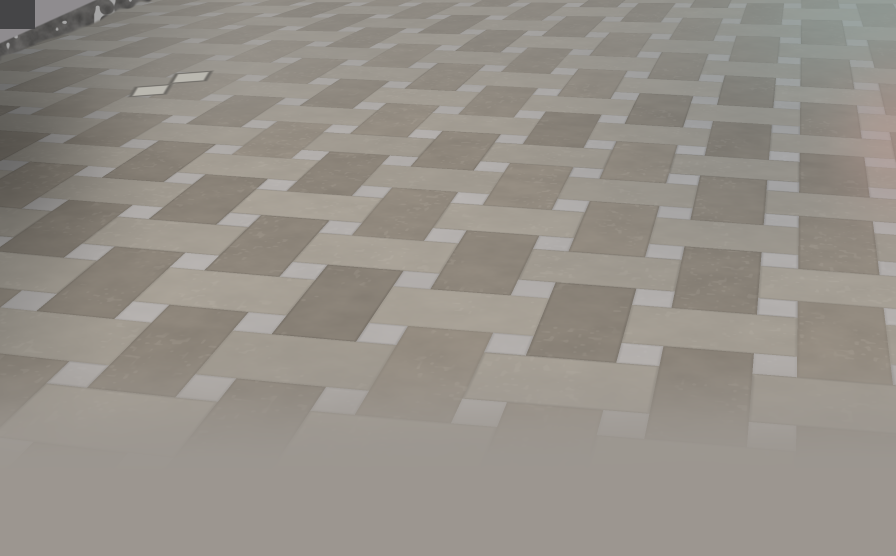
This texture is drawn by a Shadertoy shader. Its source:

```glsl
// Basket-weave stone floor in perspective: brown and cream slabs with small white squares, fading to plain grey below.
const vec3 CREAM = vec3(0.645, 0.619, 0.578);
const vec3 BROWN = vec3(0.562, 0.530, 0.487);
const vec3 WHITE = vec3(0.705, 0.690, 0.680);
const vec3 PLAIN = vec3(0.610, 0.590, 0.566);
const vec3 HAZE = vec3(0.55, 0.55, 0.54);
const vec3 SHADE = vec3(0.70, 0.715, 0.725);   // tint of the dim left side
const vec3 RUBBLE = vec3(0.35, 0.345, 0.34);
const vec3 DOORWAY = vec3(0.27, 0.27, 0.28);
const vec3 WALL = vec3(0.56, 0.55, 0.56);
const vec3 CYAN_GLOW = vec3(0.57, 0.67, 0.66);
const vec3 PINK_GLOW = vec3(0.72, 0.60, 0.57);
const float HALF_WIDTH = 0.34;          // slab half width, in weave cells
const float HALF_LENGTH = 0.66;         // slab half length: the two add up to one cell
const float JOINT = 0.014;              // joint half width
const float JOINT_DARK = 0.09;
const float TILE_VARIATION = 0.09;
const vec2 FADE = vec2(0.60, 0.85);     // depth range of the lower fade
const int SAMPLES = 3;                  // antialiasing grid per side

float hash(vec2 p) {
    vec3 q = fract(p.xyx * vec3(0.1031, 0.1030, 0.0973));
    q += dot(q, q.yzx + 33.33);
    return fract((q.x + q.y) * q.z);
}

float noise(vec2 p) {
    vec2 i = floor(p), f = fract(p);
    f = f * f * (3.0 - 2.0 * f);
    return mix(mix(hash(i), hash(i + vec2(1, 0)), f.x),
               mix(hash(i + vec2(0, 1)), hash(i + vec2(1, 1)), f.x), f.y);
}

float fbm(vec2 p) {
    float sum = 0.0, amp = 0.5;
    for (int i = 0; i < 4; i++) {
        sum += amp * noise(p);
        p = p * 2.1 + 17.3;
        amp *= 0.5;
    }
    return sum;
}

float glow(vec2 s, vec2 centre, vec2 radius) {
    vec2 d = (s - centre) / radius;
    return exp(-dot(d, d));
}

// Maps the canvas (x right, y down, both 0..1) to weave cells, with slight lens curvature
vec2 floorPlane(vec2 s) {
    float columnStep = 0.1201 * (s.y + 0.6234) - 0.0156 * exp(-6.4 * s.y);
    float across = 3.0 + (s.x - 0.8945 + 0.0075 * s.y) / columnStep;
    float side = s.x - 0.52, left = min(side, 0.0);
    float level = s.y - 0.134 * (1.0 - exp(-4.78 * s.y)) * side + 0.09 * left * left * s.y;
    level += 0.0175 * exp(-pow(s.y / 0.146, 2.0));
    float along = 11.24 - 9.36 / (level + 0.4184);
    return vec2(across - HALF_WIDTH, along - HALF_LENGTH);
}

// Colour of the woven slabs at a point of the floor
vec3 weave(vec2 c) {
    vec2 cell = floor(c + 0.5), f = c - cell, a = abs(f);
    bool upright = mod(cell.x + cell.y, 2.0) < 0.5;
    bool corner = min(a.x, a.y) > HALF_WIDTH;
    bool brown = upright ? a.x < HALF_WIDTH : a.y >= HALF_WIDTH;

    vec2 id = cell, halfSize = vec2(HALF_LENGTH - HALF_WIDTH) * 0.5;
    vec3 col = WHITE;
    if (corner) {
        id = floor(c) + 0.5;
    } else {
        if (brown != upright) id += sign(f) * (brown ? vec2(0, 1) : vec2(1, 0));
        halfSize = brown ? vec2(HALF_WIDTH, HALF_LENGTH) : vec2(HALF_LENGTH, HALF_WIDTH);
        col = brown ? BROWN : CREAM;
    }

    // Stone tone, clouding and pale flecks
    float tone = hash(id * 2.0 + 71.0) - 0.5;
    vec2 grain = c + id * 3.7 + 90.0;
    float strength = corner ? 0.4 : (brown ? 1.0 : 0.6);
    col *= 1.0 + strength * (TILE_VARIATION * tone + 0.10 * (fbm(grain * vec2(4.0, 5.0)) - 0.47));
    float flecks = smoothstep(0.70, 0.88, noise(grain * 24.0)) * smoothstep(0.4, 0.65, noise(grain * 3.0));
    col += 0.03 * flecks * strength;

    // Joints, darker beside some slabs
    vec2 gap = halfSize - abs(c - id);
    float joint = 1.0 - smoothstep(0.0, JOINT * 2.0, min(gap.x, gap.y));
    return col * (1.0 - JOINT_DARK * joint * (0.4 + 0.9 * hash(id + 13.0)));
}

vec3 scene(vec2 s) {
    vec3 col = weave(floorPlane(s));

    // Distance haze, shaded sides and coloured reflections
    col = mix(col, HAZE, 0.42 * (1.0 - smoothstep(0.0, 0.30, s.y)));
    col = mix(col, vec3(0.60, 0.59, 0.57), 0.35 * glow(s, vec2(0.22, 0.13), vec2(0.14, 0.12)));
    col *= mix(SHADE, vec3(1.0), smoothstep(-0.04, 0.32, s.x + 0.25 * s.y));
    col *= 1.0 - 0.22 * glow(s, vec2(0.0, 0.27), vec2(0.10, 0.15));
    col *= 1.0 - vec3(0.10, 0.08, 0.06) * glow(s, vec2(0.84, 0.24), vec2(0.20, 0.24));
    col = mix(col, CYAN_GLOW, 0.42 * glow(s, vec2(0.98, 0.02), vec2(0.17, 0.15)));
    col = mix(col, PINK_GLOW, 0.50 * glow(s, vec2(1.0, 0.25), vec2(0.06, 0.13)));

    // Two loose offcuts lying on the floor
    for (int i = 0; i < 2; i++) {
        vec2 d = s - mix(vec2(0.168, 0.163), vec2(0.213, 0.139), float(i));
        d.y += 0.12 * d.x;
        float piece = max(abs(d.x + 0.4 * d.y) / 0.019, abs(d.y) / 0.008);
        col = mix(col, vec3(0.43, 0.42, 0.40), 1.0 - smoothstep(1.0, 1.25, piece));
        col = mix(col, vec3(0.73, 0.72, 0.69), 1.0 - smoothstep(0.8, 1.0, piece));
    }

    // Unfinished corner: rubble, wall foot and doorway
    float border = s.x / 0.165 + s.y / 0.105 + 0.08 * (noise(s * 90.0) - 0.5);
    vec3 rough = RUBBLE * (0.7 + 0.6 * fbm(s * vec2(90.0, 60.0)));
    rough = mix(rough, vec3(0.65), smoothstep(0.80, 0.88, noise(s * vec2(110.0, 75.0))));
    rough = mix(rough, WALL, 1.0 - smoothstep(0.95, 1.0, s.x / 0.11 + s.y / 0.08));
    rough = mix(rough, DOORWAY, step(s.x, 0.039) * step(s.y, 0.052));
    col = mix(rough, col, smoothstep(0.97, 1.03, border));
    return mix(col, PLAIN, smoothstep(FADE.x, FADE.y, s.y));
}

void mainImage(out vec4 fragColor, in vec2 fragCoord) {
    vec3 sum = vec3(0.0);
    for (int i = 0; i < SAMPLES * SAMPLES; i++) {
        vec2 offset = (vec2(i % SAMPLES, i / SAMPLES) + 0.5) / float(SAMPLES) - 0.5;
        vec2 s = (fragCoord + offset) / iResolution.xy;
        sum += scene(vec2(s.x, 1.0 - s.y));
    }
    fragColor = vec4(sum / float(SAMPLES * SAMPLES), 1.0);
}
```
